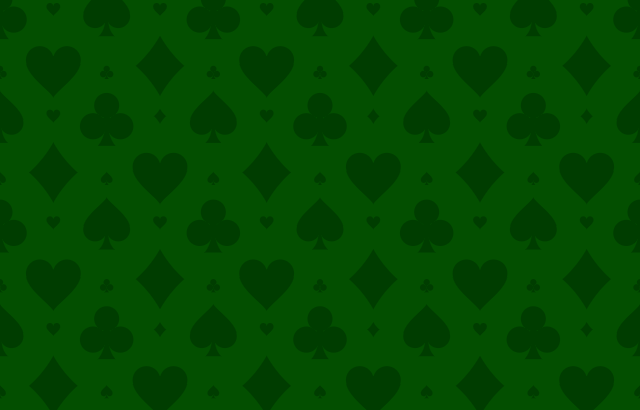
Write a WebGL 2 fragment shader that draws this pattern.

```glsl
#version 300 es
precision highp float;
// Card suits, large and small, alternating on a dark green checkerboard lattice.

uniform vec2 u_resolution;
out vec4 fragColor;

const vec3 FELT = vec3(0.01, 0.31, 0.0);
const vec3 INK = vec3(0.0, 0.24, 0.0);
const float CELL = 64.0;          // lattice spacing in design units
const float CELLS_ACROSS = 12.0;  // three repeats of four cells
const float FIRST_ROW = 79.0;     // depth of the first row below the top edge
const float SMALL_SCALE = 0.25;
const int HEART = 0, DIAMOND = 1, SPADE = 2, CLUB = 3;

float circle(vec2 p, vec2 center, float radius) {
    return length(p - center) - radius;
}

// Two round lobes at y = 0 narrowing to a point at y = -tip.
float lobedPoint(vec2 p, float radius, float tip) {
    p.x = abs(p.x);
    float rise = clamp(p.y / tip + 1.0, 0.0, 1.0);
    float halfWidth = 2.0 * radius * pow(sin(rise * 1.5708), 1.2);
    float body = max(0.8 * (p.x - halfWidth), -p.y - tip);
    body = max(body, p.y - 0.3 * (radius - p.x));
    return min(body, circle(p, vec2(0.98 * radius, 0.0), radius));
}

// Narrow stalk flaring to a flat foot.
float stem(vec2 p, float top, float bottom, float foot) {
    float t = clamp((top - p.y) / (top - bottom), 0.0, 1.0);
    float side = abs(p.x) - mix(2.0, foot, t * t * t);
    return max(0.8 * side, max(p.y - top, bottom - p.y));
}

float heart(vec2 p) {
    return lobedPoint(p - vec2(0.0, 7.0), 16.6, 45.0);
}

// Four slightly hollow sides, each an arc of a large circle.
float diamond(vec2 p) {
    p = abs(p);
    float arc = -circle(p, vec2(122.1, 104.7), 140.0);
    return max(arc, max(p.x - 29.0, p.y - 36.0));
}

float spade(vec2 p) {
    float leaf = lobedPoint(vec2(p.x, -p.y - 4.5), 14.2, 38.5);
    return min(leaf, stem(p, -5.0, -28.5, 9.5));
}

float club(vec2 p) {
    float top = circle(p, vec2(0.0, 16.5), 15.0);
    float side = circle(vec2(abs(p.x), p.y), vec2(16.4, -8.5), 15.7);
    float middle = circle(p, vec2(0.0, -1.0), 5.0);
    return min(min(top, side), min(middle, stem(p, 0.0, -32.0, 10.5)));
}

float suitDistance(vec2 p, int suit) {
    if (suit == HEART) return heart(p);
    if (suit == DIAMOND) return diamond(p);
    if (suit == SPADE) return spade(p);
    return club(p);
}

// Hearts and diamonds share even rows, spades and clubs odd rows.
int largeSuit(ivec2 node) {
    return 2 * (node.y & 1) + (((node.x >> 1) ^ (node.y >> 1)) & 1);
}

int smallSuit(ivec2 node) {
    int row = node.y & 3;
    if (row == 0) return CLUB;
    if (row == 2) return SPADE;
    return (row == 1 && (node.x & 3) == 3) ? DIAMOND : HEART;
}

// Vertical shift of each small suit from its lattice node.
float smallLift(int suit) {
    if (suit == HEART) return 5.5;
    if (suit == DIAMOND) return 3.5;
    return -7.8;
}

float nodeDistance(vec2 p, ivec2 node) {
    if (((node.x + node.y) & 1) == 1) return suitDistance(p, largeSuit(node));
    int suit = smallSuit(node);
    p.y -= smallLift(suit);
    return SMALL_SCALE * suitDistance(p / SMALL_SCALE, suit);
}

void main() {
    // Design units, with depth measured down from the top edge.
    float pixel = CELL * CELLS_ACROSS / u_resolution.x;
    vec2 position = vec2(gl_FragCoord.x, u_resolution.y - gl_FragCoord.y) * pixel;
    position.y -= FIRST_ROW;

    // Large suits overflow their cells, so visit the neighbours too.
    vec2 nearest = floor(position / CELL + 0.5);
    float d = CELL;
    for (int y = -1; y <= 1; y++) {
        for (int x = -1; x <= 1; x++) {
            vec2 node = nearest + vec2(x, y);
            vec2 local = (position - node * CELL) * vec2(1.0, -1.0);
            d = min(d, nodeDistance(local, ivec2(node)));
        }
    }

    float coverage = clamp(0.5 - d / pixel, 0.0, 1.0);
    fragColor = vec4(mix(FELT, INK, coverage), 1.0);
}
```
